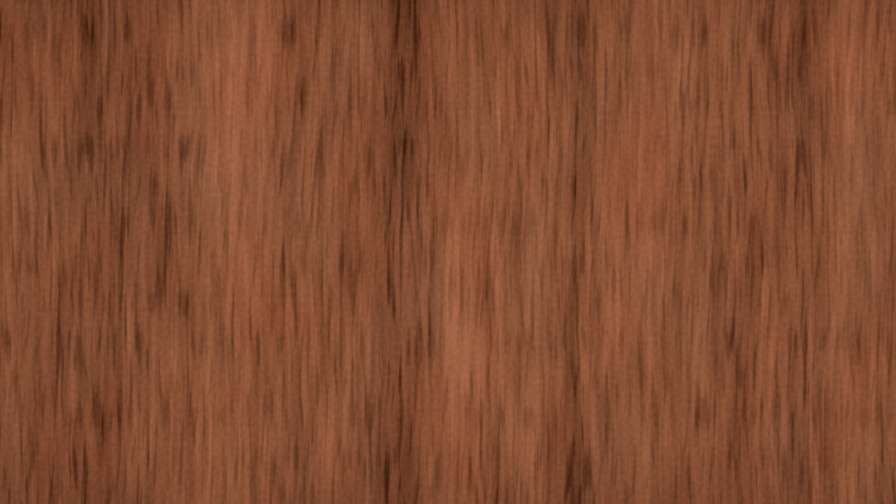
A Shadertoy shader for this texture:

```glsl
const vec3 DARK_WOOD = vec3(0.300, 0.155, 0.083);
const vec3 LIGHT_WOOD = vec3(0.640, 0.390, 0.268);

// Unit gradient from an integer lattice hash
vec2 latticeGradient(ivec2 cell, uint seed) {
    uint h = uint(cell.x) * 1597u ^ uint(cell.y) * 51749u ^ seed * 7919u;
    h = (h ^ (h >> 15)) * 73939u;
    h = (h ^ (h >> 13)) * 95621u;
    h ^= h >> 16;
    float angle = float(h & 65535u) * 6.2832 / 65536.0;
    return vec2(cos(angle), sin(angle));
}

float gradientNoise(vec2 p, uint seed) {
    ivec2 i = ivec2(floor(p));
    vec2 f = fract(p);
    vec2 u = f * f * f * (f * (f * 6.0 - 15.0) + 10.0);
    float a = dot(latticeGradient(i, seed), f);
    float b = dot(latticeGradient(i + ivec2(1, 0), seed), f - vec2(1, 0));
    float c = dot(latticeGradient(i + ivec2(0, 1), seed), f - vec2(0, 1));
    float d = dot(latticeGradient(i + ivec2(1, 1), seed), f - vec2(1, 1));
    return mix(mix(a, b, u.x), mix(c, d, u.x), u.y);
}

// Layered noise stretched along the grain
float fibre(vec2 p, vec2 frequency, uint seed) {
    float sum = 0.0;
    float weight = 1.0;
    for (uint k = 0u; k < 3u; k++) {
        sum += weight * gradientNoise(p * frequency + float(k) * 7.37, seed + k);
        frequency *= vec2(1.73, 1.6);
        weight *= 0.65;
    }
    return sum;
}

float band(float x, float centre, float width) {
    float d = (x - centre) / width;
    return exp(-d * d);
}

// Broad light and dark growth bands
float growthBands(vec2 p) {
    float light = 0.17 * band(p.x, 0.43, 0.08) + 0.10 * band(p.x, 0.90, 0.05)
                + 0.09 * band(p.x, 1.30, 0.09) + 0.12 * band(p.x, 1.69, 0.06);
    float dark = 0.13 * band(p.x, 0.20, 0.12) + 0.26 * band(p.x, 0.78, 0.045)
               + 0.24 * band(p.x, 1.135, 0.025) * (1.15 - 0.6 * p.y)
               + 0.12 * band(p.x, 1.59, 0.02);
    return light - dark + 0.16 * fibre(p, vec2(6.0, 0.9), 11u);
}

// Short dark dashes along the grain
float pores(vec2 p, vec2 frequency, uint seed) {
    return smoothstep(0.06, 0.48, gradientNoise(p * frequency, seed));
}

float vignette(vec2 uv) {
    vec2 edge = abs(uv * 2.0 - 1.0);
    return 0.10 * pow(edge.x, 4.0) + 0.13 * pow(edge.y, 5.0);
}

void mainImage(out vec4 fragColor, in vec2 fragCoord) {
    vec2 uv = fragCoord / iResolution.xy;
    vec2 p = fragCoord / iResolution.y;

    // Gentle wander of the fibres
    vec2 grain = p;
    grain.x += 0.018 * gradientNoise(p * vec2(2.6, 1.7), 3u) - 0.012 * p.y;
    grain.x += 0.003 * gradientNoise(p * vec2(17.0, 7.0), 4u);

    // Bands, streaks and pores
    float bands = growthBands(grain);
    float poreDensity = clamp(0.75 - 1.6 * bands, 0.3, 1.2);
    float tone = 0.70 + bands;
    tone += 0.19 * fibre(grain, vec2(27.0, 1.6), 21u);
    tone += 0.22 * fibre(grain, vec2(62.0, 5.0), 31u);
    tone -= 0.34 * poreDensity * pores(grain, vec2(88.0, 8.0), 41u);
    tone -= 0.26 * poreDensity * pores(grain + 3.1, vec2(117.0, 13.0), 43u);

    // Fine surface speckle and edge shading
    tone += 0.13 * gradientNoise(p * vec2(125.0, 105.0), 51u);
    tone -= vignette(uv);

    vec3 color = mix(DARK_WOOD, LIGHT_WOOD, clamp(tone, -0.15, 1.05));
    float warmth = gradientNoise(p * vec2(9.0, 4.0), 61u);
    color += warmth * vec3(0.012, -0.012, -0.014);
    fragColor = vec4(color, 1.0);
}
```
